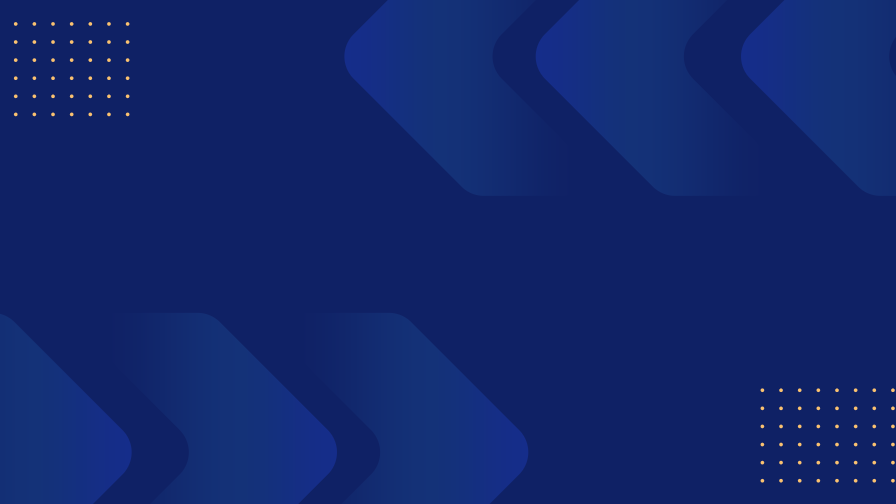
Give the GLSL for this background, as a Shadertoy shader.

```glsl
// Deep blue backdrop with two rows of rounded, fading chevrons and two dot grids.
// The lower row is the upper one turned half a circle; chevrons are the
// difference of two rounded wedges. All lengths are in canvas heights.

const vec3 NAVY = vec3(0.060, 0.128, 0.395);
const vec3 STEEL = vec3(0.078, 0.195, 0.470);
const vec3 ROYAL = vec3(0.082, 0.175, 0.540);
const vec3 AMBER = vec3(0.980, 0.760, 0.440);

float coverage(float dist) {
    return clamp(0.5 - dist * iResolution.y, 0.0, 1.0);
}

// Left-pointing wedge with its sharp apex at the origin, cut flat above and below
float roundedWedge(vec2 p) {
    float radius = 0.0625;
    p.y = abs(p.y);
    vec2 apex = vec2(radius * sqrt(2.0), 0.0);
    float top = 0.2766 - radius;
    vec2 corner = apex + top;
    corner.y = top;
    vec2 rel = p - apex;
    float along = clamp(0.5 * (rel.x + rel.y), 0.0, top);
    float slant = length(rel - along);
    float flatSide = length(p - vec2(max(p.x, corner.x), top));
    float side = rel.x > rel.y && p.y < top ? -1.0 : 1.0;
    return side * min(slant, flatSide) - radius;
}

// Grid of dots growing right and down from its first dot
float dotGrid(vec2 p, vec2 first, vec2 lastIndex) {
    vec2 pitch = vec2(0.0370, -0.0359);
    vec2 index = clamp(round((p - first) / pitch), vec2(0.0), lastIndex);
    return length(p - first - index * pitch) - 0.0036;
}

void mainImage(out vec4 fragColor, in vec2 fragCoord) {
    vec2 p = fragCoord / iResolution.y;
    vec3 color = NAVY;

    // Chevron rows
    vec2 rowPos = p.y < 0.5 ? vec2(1.7315, 0.9907) - p : p;
    for (int i = 0; i < 3; i++) {
        float n = float(i);
        float shift = 0.3796 * n + 0.0139 * n * (n - 1.0);
        vec2 local = rowPos - vec2(0.6574 + shift, 0.888);
        float dist = max(roundedWedge(local),
                         -roundedWedge(local - vec2(0.294, 0.0)));
        float t = clamp((local.x - 0.026) / 0.4815, 0.0, 1.0);
        vec3 tint = mix(ROYAL, STEEL, smoothstep(0.0, 0.42, t));
        float fade = 1.0 - smoothstep(0.38, 1.0, t);
        color = mix(color, tint, coverage(dist) * fade);
    }

    // Dot grids
    float dots = min(dotGrid(p, vec2(0.0312, 0.9525), vec2(6.0, 5.0)),
                     dotGrid(p, vec2(1.5127, 0.2257), vec2(7.0, 5.0)));
    color = mix(color, AMBER, coverage(dots));

    fragColor = vec4(color, 1.0);
}
```
